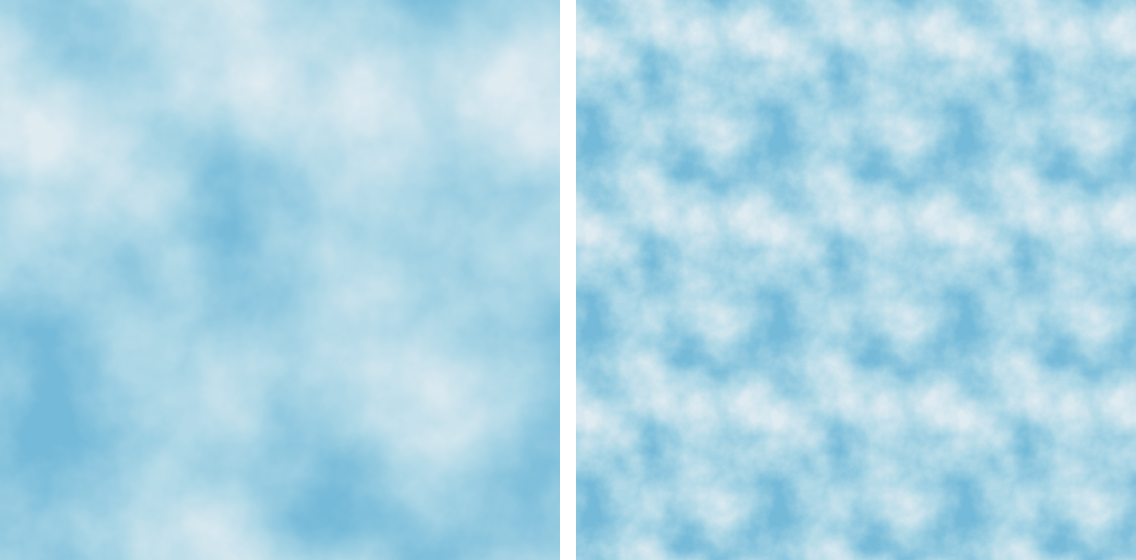
Left: one tile. Right: repeated 3 by 3.
Write a WebGL 2 fragment shader that draws this texture.

```glsl
#version 300 es
precision highp float;
// Soft, hazy clouds over a pale blue sky, seamless on all edges.
// Octaves of wrapping gradient noise are summed into a cloud density,
// which then picks a colour on a three-stop ramp from blue to near white.

uniform vec2 u_resolution;
out vec4 fragColor;

const vec3 SKY_BLUE    = vec3(0.46, 0.73, 0.85);
const vec3 HAZE_BLUE   = vec3(0.67, 0.84, 0.90);
const vec3 CLOUD_WHITE = vec3(0.87, 0.92, 0.945);

const float BASE_CELLS = 3.0;   // whole cells across the tile, first octave
const int   OCTAVES    = 6;
const float GAIN       = 0.5;   // amplitude ratio between octaves
const float CONTRAST   = 0.80;
const float COVERAGE   = 0.50;  // mean position on the colour ramp
const float SEED       = 7.0;

const float TAU = 6.2831853;

float hash(vec2 p) {
    return fract(sin(dot(p, vec2(127.1, 311.7))) * 43758.5453);
}

// Dot product of a lattice point's random unit gradient and the offset to it.
float cornerSlope(vec2 cell, vec2 offset, float period, float seed) {
    vec2 wrapped = floor(mod(cell + 0.5, period));
    float angle = TAU * hash(wrapped + seed);
    return dot(vec2(cos(angle), sin(angle)), offset);
}

// Gradient noise that repeats every "period" cells; its mean is zero.
float tileNoise(vec2 p, float period, float seed) {
    vec2 cell = floor(p);
    vec2 f = p - cell;
    vec2 blend = f * f * f * (f * (f * 6.0 - 15.0) + 10.0);
    vec2 right = vec2(1.0, 0.0);
    vec2 up = vec2(0.0, 1.0);
    float a = cornerSlope(cell, f, period, seed);
    float b = cornerSlope(cell + right, f - right, period, seed);
    float c = cornerSlope(cell + up, f - up, period, seed);
    float d = cornerSlope(cell + 1.0, f - 1.0, period, seed);
    return mix(mix(a, b, blend.x), mix(c, d, blend.x), blend.y);
}

// Each octave is shifted so that the lattices do not line up.
float cloudDensity(vec2 uv) {
    float sum = 0.0;
    float amplitude = 1.0;
    float cells = BASE_CELLS;
    for (int i = 0; i < OCTAVES; i++) {
        float seed = SEED + 13.0 * float(i);
        vec2 shift = vec2(hash(vec2(seed, 1.0)), hash(vec2(seed, 2.0)));
        sum += amplitude * tileNoise(uv * cells + shift, cells, seed);
        amplitude *= GAIN;
        cells *= 2.0;
    }
    return sum;
}

vec3 skyRamp(float t) {
    vec3 lower = mix(SKY_BLUE, HAZE_BLUE, clamp(t * 2.0, 0.0, 1.0));
    return mix(lower, CLOUD_WHITE, clamp(t * 2.0 - 1.0, 0.0, 1.0));
}

void main() {
    vec2 uv = gl_FragCoord.xy / u_resolution;
    float t = COVERAGE + CONTRAST * cloudDensity(uv);
    fragColor = vec4(skyRamp(t), 1.0);
}
```
